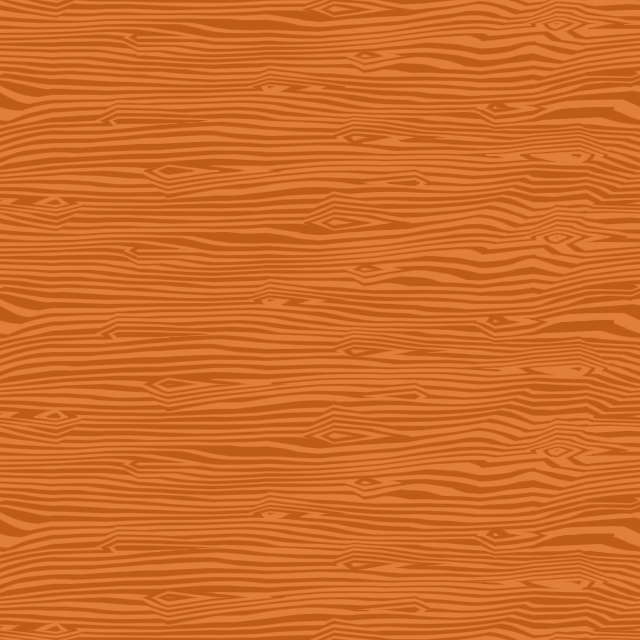
A Shadertoy shader for this texture:

```glsl
const vec3 DARK_GRAIN = vec3(0.745, 0.355, 0.085);
const vec3 LIGHT_GRAIN = vec3(0.885, 0.495, 0.235);
const float TAU = 6.2831853;
const float BOARDS = 3.0;          // vertical repeats on the canvas
const float LINES = 28.0;          // grain lines per board
const int KNOTS = 13;              // knots per board
const float EDGE_SOFTNESS = 0.85;
const float WAVE_CENTER = 0.9;     // column where the grain buckles
const float WAVE_CALM = 0.3;
const float WAVE_STRONG = 1.25;
const float FINE_WARP = 0.5;
const float WIDTH_VARIATION = 0.22;
const float STEEP_SLOPE = 52.0;    // turns the grain back on itself
const float GENTLE_SLOPE = 13.0;   // lets the grain settle again

float hash(vec2 p) {
    vec3 q = fract(vec3(p.xyx) * 0.1031);
    q += dot(q, q.yzx + 33.33);
    return fract((q.x + q.y) * q.z);
}

// Wrapping noise from flat triangles, range -1 to 1
float facetNoise(vec2 p, vec2 cells, float seed) {
    p *= cells;
    vec2 cell = floor(p), f = p - cell;
    vec2 lo = mod(cell, cells), hi = mod(cell + 1.0, cells);
    float a = hash(lo + seed);
    float b = hash(vec2(hi.x, lo.y) + seed);
    float c = hash(vec2(lo.x, hi.y) + seed);
    float d = hash(hi + seed);
    float height = f.x > f.y ? a + (b - a) * f.x + (d - b) * f.y
                             : a + (c - a) * f.y + (d - c) * f.x;
    return 2.0 * height - 1.0;
}

// Lopsided pyramids that fold the lines into nested chevrons
float knots(vec2 p) {
    float sum = 0.0;
    for (int i = 0; i < KNOTS; i++) {
        float n = float(i);
        vec2 center = vec2(fract(n * 0.618 + 0.12 * hash(vec2(n, 3.0))),
                           (n + hash(vec2(n, 7.0))) / float(KNOTS));
        float size = mix(0.9, 2.6, hash(vec2(n, 11.0)));
        float flip = hash(vec2(n, 17.0)) < 0.5 ? -1.0 : 1.0;
        float facing = hash(vec2(n, 23.0)) < 0.5 ? -1.0 : 1.0;
        vec2 d = p - center;
        d = (d - round(d)) * vec2(facing, flip);
        float blunt = size / 42.0;
        float tail = mix(0.08, 0.22, hash(vec2(n, 29.0)));
        float across = d.x > 0.0 ? d.x / blunt : -d.x / tail;
        float along = d.y > 0.0 ? d.y * STEEP_SLOPE : -d.y * GENTLE_SLOPE;
        sum += flip * max(0.0, size * (1.0 - across) - along);
    }
    return sum;
}

// Height field whose level lines are the grain
float grainField(vec2 p) {
    float offset = p.x - WAVE_CENTER;
    float nearWave = clamp((0.2 - abs(offset - round(offset))) / 0.1, 0.0, 1.0);
    float field = LINES * p.y;
    field += 0.6 * sin(TAU * (p.x + p.y)) + 0.3 * sin(TAU * (2.0 * p.x - 2.0 * p.y));
    field += mix(WAVE_CALM, WAVE_STRONG, nearWave) * facetNoise(p, vec2(12.0, 5.0), 41.0);
    field += FINE_WARP * facetNoise(p, vec2(5.0, 14.0), 73.0);
    return field + knots(p);
}

void mainImage(out vec4 fragColor, in vec2 fragCoord) {
    vec2 p = fragCoord / iResolution.xy * vec2(1.0, BOARDS);
    float field = grainField(p);

    // Stripes of uneven, tapering width
    float stripe = 2.0 * abs(fract(field) - 0.5);
    float threshold = 0.5 + WIDTH_VARIATION * facetNoise(p, vec2(7.0, LINES), 97.0);
    float edge = 2.0 * EDGE_SOFTNESS * fwidth(field) + 0.001;
    float light = smoothstep(-edge, edge, stripe - threshold);

    fragColor = vec4(mix(DARK_GRAIN, LIGHT_GRAIN, light), 1.0);
}
```
